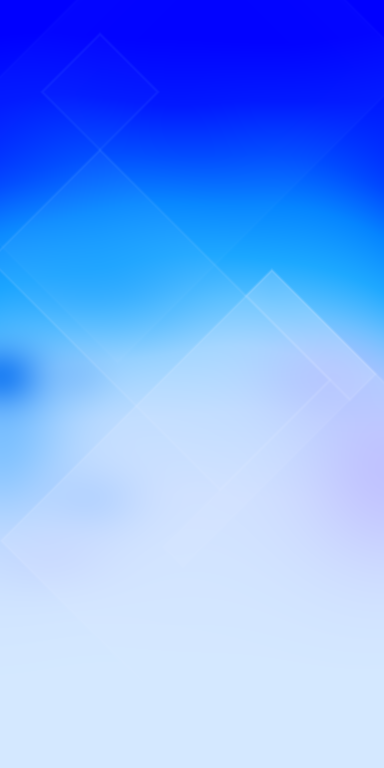
This background is drawn by a WebGL 2 fragment shader. Its source:

```glsl
#version 300 es
precision highp float;
// Abstract backdrop: deep blue falling through cyan to pale ice blue.
// A bent vertical ramp is tinted by soft elliptical glows, then overlaid
// with translucent panes bounded by 45 degree edges with thin bright rims.

#define DOME 0.11          // how far the ramp sags towards the sides
#define WAVE 0.012         // strength of the cloudy ramp distortion
#define PANE_FALLOFF 5.0   // fading of a pane inwards from its edges
#define PANE_FLOOR 0.35    // share of the veil left deep inside a pane
#define RIM_WIDTH 0.0035   // width of a bright rim
#define PANE_COUNT 6
#define STOP_COUNT 10

uniform vec2 u_resolution;
out vec4 fragColor;

// Ramp stops: colour and depth below the top, in canvas widths
const vec4 STOPS[STOP_COUNT] = vec4[](
  vec4(0.00, 0.00, 1.0, 0.10), vec4(0.00, 0.09, 1.0, 0.26),
  vec4(0.00, 0.29, 1.0, 0.39), vec4(0.02, 0.52, 1.0, 0.52),
  vec4(0.11, 0.66, 1.0, 0.66), vec4(0.36, 0.76, 1.0, 0.78),
  vec4(0.61, 0.83, 1.0, 0.91), vec4(0.74, 0.86, 1.0, 1.08),
  vec4(0.81, 0.88, 1.0, 1.30), vec4(0.83, 0.91, 1.0, 1.75));

// Panes in diagonal axes: min and max of x + y, min and max of x - y
const vec4 PANES[PANE_COUNT] = vec4[](
  vec4(0.651, 1.849, -0.703, -0.130),
  vec4(1.411, 4.000, -1.406, 0.005),
  vec4(0.349, 0.651, -0.130, 0.172),
  vec4(0.200, 1.250, -0.638, 0.900),
  vec4(1.411, 1.953, -0.130, 0.005),
  vec4(1.849, 1.953, -1.000, -0.130));

// Veil and rim opacity of each pane
const vec2 PANE_LIGHT[PANE_COUNT] = vec2[](
  vec2(0.07, 0.10), vec2(0.17, 0.10), vec2(0.025, 0.07),
  vec2(0.03, 0.02), vec2(0.13, 0.09), vec2(0.09, 0.04));

vec3 skyRamp(float depth) {
  vec3 color = STOPS[0].rgb;
  for (int i = 1; i < STOP_COUNT; i++) {
    float t = clamp((depth - STOPS[i - 1].w) / (STOPS[i].w - STOPS[i - 1].w), 0.0, 1.0);
    color = mix(color, STOPS[i].rgb, t);
  }
  return color;
}

// Layered sines give a gentle cloudy drift
float drift(vec2 p) {
  return sin(p.x * 7.0 + p.y * 3.0) + 0.5 * sin(p.x * 13.0 - p.y * 9.0 + 1.7);
}

// Gaussian falloff around a centre
float glow(vec2 p, vec2 center, vec2 radius) {
  vec2 d = (p - center) / radius;
  return exp(-dot(d, d));
}

// Distance to the nearest pane edge, positive inside
float paneDistance(vec2 p, vec4 pane) {
  vec2 diagonal = vec2(p.x + p.y, p.x - p.y);
  vec2 inner = min(diagonal - pane.xz, pane.yw - diagonal);
  return min(inner.x, inner.y) * 0.7071;
}

void main() {
  // x runs 0..1 to the right, y runs 0..2 downwards
  vec2 uv = gl_FragCoord.xy / u_resolution;
  vec2 p = vec2(uv.x, 2.0 * (1.0 - uv.y));
  float pixel = 1.0 / u_resolution.x;

  // Bent ramp
  float side = 2.0 * p.x - 1.0;
  float sag = DOME * side * side * smoothstep(0.2, 0.5, p.y) * (1.0 - smoothstep(0.8, 1.3, p.y));
  vec3 color = skyRamp(p.y - sag + WAVE * drift(p));

  // Soft glows: blues on the left, lilac on the right
  color = mix(color, vec3(0.07, 0.61, 1.00), 0.55 * glow(p, vec2(0.24, 0.72), vec2(0.30, 0.16)));
  color = mix(color, vec3(0.38, 0.71, 1.00), 0.70 * glow(p, vec2(0.00, 1.13), vec2(0.17, 0.23)));
  color = mix(color, vec3(0.06, 0.46, 0.95), 0.85 * glow(p, vec2(0.00, 0.98), vec2(0.11, 0.08)));
  color = mix(color, vec3(0.45, 0.70, 0.98), 0.40 * glow(p, vec2(0.20, 0.98), vec2(0.09, 0.07)));
  color = mix(color, vec3(0.62, 0.78, 1.00), 0.60 * glow(p, vec2(0.23, 1.30), vec2(0.14, 0.09)));
  color = mix(color, vec3(0.76, 0.82, 1.00), 0.50 * glow(p, vec2(0.13, 1.45), vec2(0.16, 0.09)));
  color = mix(color, vec3(0.67, 0.72, 1.00), 0.65 * glow(p, vec2(0.85, 0.98), vec2(0.17, 0.12)));
  color = mix(color, vec3(0.72, 0.70, 1.00), 0.75 * glow(p, vec2(1.02, 1.22), vec2(0.22, 0.24)));

  // Translucent panes, dissolving towards the bottom
  float presence = 1.0 - smoothstep(1.35, 1.95, p.y);
  vec3 tint = mix(vec3(0.45, 0.75, 1.0), vec3(0.90, 0.93, 1.0), smoothstep(0.4, 0.9, p.y));
  for (int i = 0; i < PANE_COUNT; i++) {
    float d = paneDistance(p, PANES[i]);
    float inside = smoothstep(-pixel, pixel, d);
    float veil = mix(PANE_FLOOR, 1.0, exp(-PANE_FALLOFF * max(d, 0.0)));
    float rim = 1.0 - smoothstep(0.0, RIM_WIDTH + pixel, abs(d));
    float light = PANE_LIGHT[i].x * inside * veil + PANE_LIGHT[i].y * rim;
    color = mix(color, tint, light * presence);
  }

  fragColor = vec4(clamp(color, 0.0, 1.0), 1.0);
}
```
